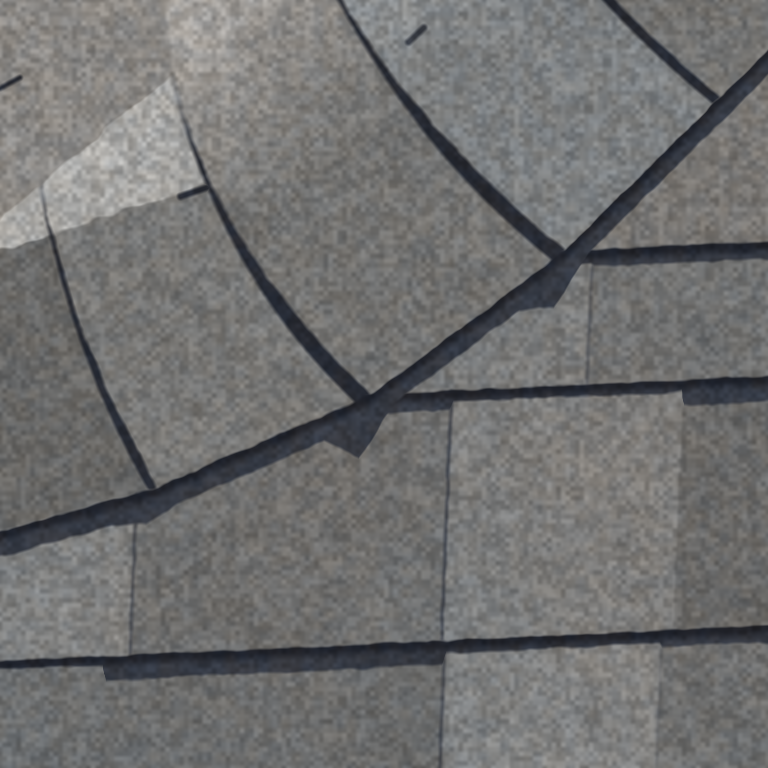
Write a three.js fragment shader that draws this texture.

```glsl
varying vec2 vUv;

const float SOFT = 0.0028;
const float GRAIN_SCALE = 165.0;
const float GRAIN_AMOUNT = 0.42;
const float WEAR = 0.006;
const float COURSE_SLOPE = 0.046;
const float CAP_SHADOW = 0.034;
const vec3 WARM = vec3(1.015, 0.995, 0.97);
const vec3 COOL = vec3(0.98, 1.0, 1.01);
const vec3 GAP = vec3(0.12, 0.13, 0.16);
const vec3 SHADE = vec3(0.21, 0.225, 0.26);

// One entry per cap shingle, left to right
const vec4 FOOT_X = vec4(0.205, 0.482, 0.736, 0.9375);
const vec4 FOOT_Y = vec4(0.366, 0.486, 0.674, 0.874);
const vec4 EDGE_SLOPE = vec4(0.28, 0.43, 0.74, 0.99);
const vec4 SEAM_LEAN = vec4(0.58, 1.02, 1.2, 1.2);
const vec4 SEAM_BEND = vec4(0.5, 0.98, 0.95, 0.9);
const vec4 SEAM_WIDTH = vec4(0.012, 0.021, 0.021, 0.013);
const vec4 NOTCH_DEPTH = vec4(0.010, 0.042, 0.028, 0.0);
const vec4 CAP_TONE = vec4(0.465, 0.45, 0.495, 0.45);
const float FIRST_CAP_TONE = 0.405;
const float SUN_TONE = 0.67;
const float BACK_TONE = 0.535;

float hash(vec2 p) {
  return fract(sin(dot(p, vec2(127.1, 311.7))) * 43758.5453);
}

float noise(vec2 p) {
  vec2 i = floor(p), f = fract(p);
  f = f * f * (3.0 - 2.0 * f);
  return mix(mix(hash(i), hash(i + vec2(1.0, 0.0)), f.x),
             mix(hash(i + vec2(0.0, 1.0)), hash(i + 1.0), f.x), f.y);
}

float inside(float d) {
  return smoothstep(-SOFT, SOFT, d);
}

float band(float d, float width) {
  return inside(d) * inside(width - d);
}

float stroke(vec2 p, vec2 a, vec2 b, float width) {
  vec2 pa = p - a, ba = b - a;
  float t = clamp(dot(pa, ba) / dot(ba, ba), 0.0, 1.0);
  return inside(width - length(pa - ba * t));
}

// Dark gap on top, fading to a bluish cast shadow
vec3 castShadow(vec3 col, float depth, float width) {
  vec3 shadow = mix(GAP, SHADE, smoothstep(0.004, 0.02, depth));
  return mix(col, shadow, band(depth, width));
}

// One flat course: tabs split by three joints, shaded from above
vec3 addCourse(vec3 col, vec2 p, float height, vec3 joints, vec3 jointDark,
               vec4 tones, vec4 shadows, float wear) {
  float depth = height + COURSE_SLOPE * p.x - p.y + wear * 0.4;
  float tone = tones.x, width = shadows.x, dark = 0.0;
  for (int i = 0; i < 3; i++) {
    float d = p.x - joints[i] - 0.04 * (p.y - height) + wear * 0.3;
    tone = mix(tone, tones[i + 1], inside(d));
    width = mix(width, shadows[i + 1], inside(d));
    dark = max(dark, jointDark[i] * inside(0.0022 - abs(d)));
  }
  vec3 tab = mix(tone * mix(COOL, WARM, noise(p * 5.0)), SHADE, dark * 0.75);
  tab = castShadow(tab, depth, width + wear);
  return mix(col, tab, inside(depth));
}

vec3 capColor(vec2 p, float wear) {
  float tone = FIRST_CAP_TONE, gap = 0.0, pastFold = 0.0, cool = 0.0;
  for (int i = 0; i < 4; i++) {
    float h = p.y - FOOT_Y[i];
    float seam = FOOT_X[i] - SEAM_LEAN[i] * h + SEAM_BEND[i] * h * h;
    float d = (seam - p.x + wear * 0.6) / sqrt(1.0 + SEAM_LEAN[i] * SEAM_LEAN[i]);
    float width = mix(SEAM_WIDTH[i], 0.004, smoothstep(0.0, 0.34, h));
    float right = inside(-d);
    tone = mix(tone, CAP_TONE[i], right);
    gap = max(gap, band(d, width + wear * 0.4) * (1.0 - 0.7 * smoothstep(0.3, 0.4, h)));
    if (i == 1) pastFold = right;
    if (i == 2) cool = right;
    if (i == 3) cool *= 1.0 - right;
  }

  // Sunlit fold and the slope behind it
  float ridge = p.y - 0.715 - 0.84 * p.x + wear;
  float crease = p.y - 0.674 - 0.32 * p.x + wear;
  float back = mix(inside(ridge), smoothstep(-0.06, 0.02, ridge), pastFold);
  float sun = inside(crease) * (1.0 - pastFold);
  float glow = smoothstep(-0.32, 0.0, ridge) * pastFold;
  tone = mix(tone + 0.12 * glow, SUN_TONE - 0.3 * max(-ridge, 0.0), sun);
  tone = mix(tone, BACK_TONE + 0.1 * smoothstep(0.3, 0.0, ridge) * pastFold, back);
  vec3 col = tone * mix(mix(vec3(1.0, 0.995, 0.98), WARM, max(back, glow)), COOL, cool);

  // Small nicks and lifted corners
  gap = max(gap * (1.0 - back), stroke(p, vec2(0.235, 0.744), vec2(0.27, 0.756), 0.004));
  gap = max(gap, stroke(p, vec2(0.0, 0.885), vec2(0.026, 0.899), 0.003));
  gap = max(gap, 0.8 * stroke(p, vec2(0.532, 0.945), vec2(0.552, 0.964), 0.004));
  return mix(col, mix(GAP, SHADE, 0.35), gap);
}

void main() {
  vec2 p = vUv;
  float wear = WEAR * (noise(p * 55.0) + 0.5 * noise(p * 110.0) - 0.75);

  // Flat courses, upper to lower
  vec3 col = 0.465 * WARM;
  col = addCourse(col, p, 0.640, vec3(0.77, 2.0, 2.0), vec3(0.6, 0.0, 0.0),
                  vec4(0.475, 0.44, 0.44, 0.44), vec4(0.02, 0.023, 0.023, 0.023), wear);
  col = addCourse(col, p, 0.465, vec3(0.182, 0.587, 0.888), vec3(0.8, 1.0, 0.0),
                  vec4(0.5, 0.43, 0.485, 0.415), vec4(0.03, 0.026, 0.016, 0.034), wear);
  col = addCourse(col, p, 0.140, vec3(0.137, 0.578, 0.86), vec3(0.0, 0.9, 0.25),
                  vec4(0.425, 0.42, 0.505, 0.43), vec4(0.012, 0.032, 0.017, 0.022), wear);

  // Lower edge of the caps and its notched shadow
  float edge = 0.0, notch = 0.0;
  for (int i = 0; i < 4; i++) {
    edge = max(edge, FOOT_Y[i] + EDGE_SLOPE[i] * (p.x - FOOT_X[i]));
    notch += NOTCH_DEPTH[i] * max(0.0, 1.0 - abs(p.x - FOOT_X[i] + 0.015) / 0.045);
  }
  float depth = edge - p.y + wear * 0.5;
  col = castShadow(col, depth, CAP_SHADOW + notch + wear);
  col = mix(col, capColor(p, wear), inside(-depth));

  // Mineral granules and broad weathering
  float grain = 0.65 * noise(p * GRAIN_SCALE) + 0.35 * noise(p * GRAIN_SCALE * 0.5 + 17.0) - 0.5;
  float stain = noise(p * 14.0 + 5.0) - 0.5;
  float tint = noise(p * 70.0 + 41.0) - 0.5;
  col *= 1.0 + GRAIN_AMOUNT * grain + 0.05 * stain;
  col += 0.02 * tint * vec3(1.0, 0.1, -1.0);
  gl_FragColor = vec4(clamp(col, 0.0, 1.0), 1.0);
}
```
